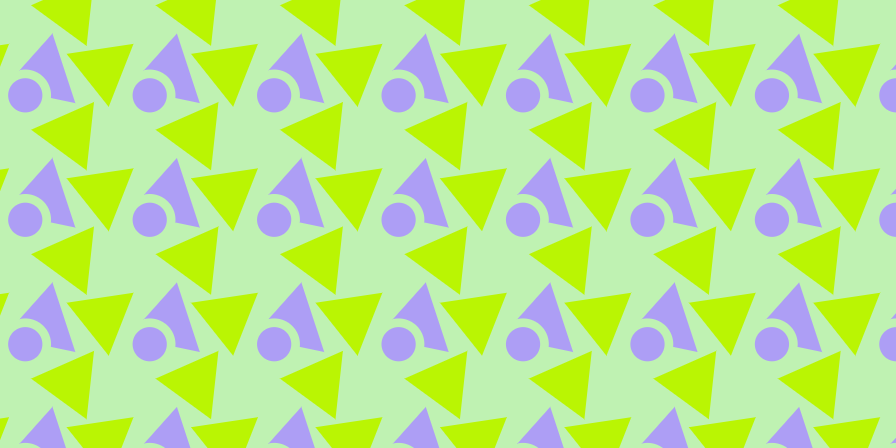
Reproduce this pattern procedurally as a WebGL 2 fragment shader.

```glsl
#version 300 es
precision highp float;
// Flat geometric repeat: two lime triangles, a lilac triangle and a lilac disc
// on pale mint. Each shape is a signed distance wrapped to its nearest copy
// on a square grid; a ring of background separates the disc from its triangle.

#define TILES_DOWN 3.6
#define DISC_RADIUS 0.1375
#define NOTCH_RADIUS 0.207
#define LILAC_SIZE 0.340
#define LIME_SIZE_A 0.314
#define LIME_SIZE_B 0.319

uniform vec2 u_resolution;
out vec4 fragColor;

const vec3 MINT = vec3(0.75, 0.95, 0.70);
const vec3 LIME = vec3(0.73, 0.96, 0.01);
const vec3 LILAC = vec3(0.68, 0.62, 0.96);

// Offset from the nearest repeat of a centre.
vec2 wrapped(vec2 p, vec2 centre) {
    vec2 q = p - centre;
    return q - floor(q + 0.5);
}

// Equilateral triangle: circumradius and direction of one corner in degrees.
float triangle(vec2 q, float size, float cornerDegrees) {
    float d = -1.0;
    for (int i = 0; i < 3; i++) {
        float a = radians(cornerDegrees + 60.0 + 120.0 * float(i));
        d = max(d, dot(q, vec2(cos(a), sin(a))) - 0.5 * size);
    }
    return d;
}

// Antialiased coverage over one pixel.
float coverage(float d, float pixel) {
    return clamp(0.5 - d / pixel, 0.0, 1.0);
}

void main() {
    vec2 p = gl_FragCoord.xy / u_resolution.y * TILES_DOWN;
    float pixel = TILES_DOWN / u_resolution.y;

    // Lime triangles
    float limeA = triangle(wrapped(p, vec2(0.827, 0.052)), LIME_SIZE_A, -81.5);
    float limeB = triangle(wrapped(p, vec2(0.567, 0.523)), LIME_SIZE_B, 53.8);
    float lime = min(limeA, limeB);

    // Lilac triangle with a round notch, and the disc inside the notch
    float fromDisc = length(wrapped(p, vec2(0.203, 0.834)));
    float notched = triangle(wrapped(p, vec2(0.352, 0.998)), LILAC_SIZE, 78.2);
    notched = max(notched, NOTCH_RADIUS - fromDisc);
    float lilac = min(notched, fromDisc - DISC_RADIUS);

    vec3 colour = mix(MINT, LIME, coverage(lime, pixel));
    colour = mix(colour, LILAC, coverage(lilac, pixel));
    fragColor = vec4(colour, 1.0);
}
```
